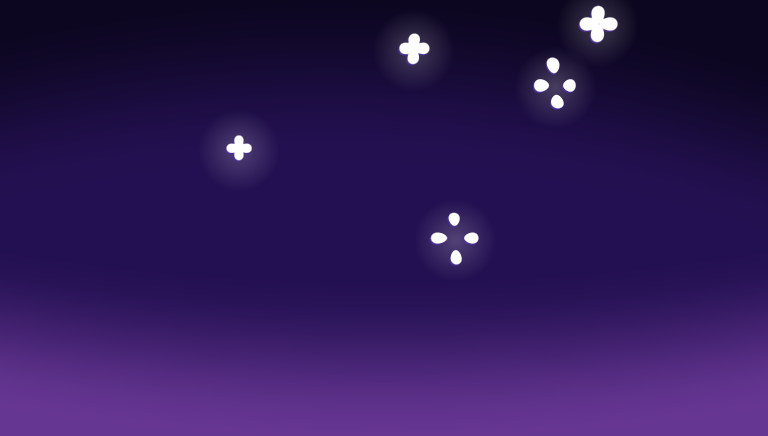
A WebGL 1 fragment shader for this background:

```glsl
precision mediump float;
// Twilight sky with five glowing four-petal stars.
// Two curved vertical gradients form the sky; each star is a smooth union
// of tapered ellipses over a soft round halo. Lengths are in canvas heights.

#define HALO_RADIUS 0.094
#define HALO_STRENGTH 0.21
#define PETAL_TAPER 0.18
#define PETAL_BLEND 0.004
#define HORIZON_BEND 0.07
#define NIGHT_BEND 0.12
#define NIGHT_TILT 0.035
#define RIM_SHIFT vec2(0.0025, 0.0030)

uniform vec2 u_resolution;

const vec3 NIGHT = vec3(0.048, 0.024, 0.125);
const vec3 INDIGO = vec3(0.138, 0.063, 0.320);
const vec3 VIOLET = vec3(0.400, 0.212, 0.575);
const vec3 RIM = vec3(0.29, 0.19, 0.58);

// Sky: violet horizon rising at the sides, night closing in from the top.
vec3 sky(vec2 uv) {
  float side = 2.0 * uv.x - 1.0;
  float bend = side * side;
  float horizon = uv.y + 0.015 - HORIZON_BEND * bend;
  float altitude = uv.y + NIGHT_BEND * bend + NIGHT_TILT * side;
  vec3 color = mix(VIOLET, INDIGO, smoothstep(0.0, 0.38, horizon));
  return mix(color, NIGHT, smoothstep(0.62, 1.03, altitude));
}

// Approximate distance to an ellipse that narrows toward the star centre.
float petal(vec2 p, vec2 dir, float reach, float len, float width) {
  float along = (dot(p, dir) - reach) / len;
  float across = dot(p, vec2(-dir.y, dir.x)) / width;
  across /= 1.0 + PETAL_TAPER * clamp(along, -1.0, 1.0);
  return (length(vec2(along, across)) - 1.0) * min(len, width);
}

float smoothMin(float a, float b) {
  float h = max(PETAL_BLEND - abs(a - b), 0.0) / PETAL_BLEND;
  return min(a, b) - 0.25 * h * h * PETAL_BLEND;
}

// Petal order in reach and len: left, right, top, bottom.
float petals(vec2 p, vec4 reach, vec4 len, float width, float lean) {
  vec2 q = vec2(p.x + lean * p.y, p.y);
  float across = smoothMin(petal(p, vec2(-1.0, 0.0), reach.x, len.x, width),
                           petal(p, vec2(1.0, 0.0), reach.y, len.y, width));
  float upright = smoothMin(petal(q, vec2(0.0, 1.0), reach.z, len.z, width),
                            petal(q, vec2(0.0, -1.0), reach.w, len.w, width));
  return smoothMin(across, upright);
}

float coverage(float d) {
  return clamp(0.5 - d * u_resolution.y, 0.0, 1.0);
}

// Halo, then a violet rim below left, then the white petals.
vec3 addStar(vec3 color, vec2 p, vec4 reach, vec4 len, float width, float lean) {
  float glow = max(1.0 - length(p + vec2(0.0, 0.005)) / HALO_RADIUS, 0.0);
  color = mix(color, vec3(1.0), HALO_STRENGTH * glow);
  float rim = petals(p + RIM_SHIFT, reach, len, width, lean);
  float body = petals(p, reach, len, width, lean);
  color = mix(color, RIM, coverage(rim));
  return mix(color, vec3(1.0), coverage(body));
}

void main() {
  vec2 p = gl_FragCoord.xy / u_resolution.y;
  vec3 color = sky(gl_FragCoord.xy / u_resolution);

  // Closed stars: petals meet in the middle.
  color = addStar(color, p - vec2(0.548, 0.660),
    vec4(0.014, 0.015, 0.015, 0.013), vec4(0.0145), 0.0105, 0.0);
  color = addStar(color, p - vec2(0.949, 0.889),
    vec4(0.016, 0.019, 0.017, 0.019), vec4(0.017), 0.0130, -0.05);
  color = addStar(color, p - vec2(1.371, 0.945),
    vec4(0.021, 0.025, 0.021, 0.021), vec4(0.0205), 0.0150, -0.03);

  // Open stars: petals stand apart.
  color = addStar(color, p - vec2(1.274, 0.804),
    vec4(0.032, 0.032, 0.046, 0.037),
    vec4(0.0172, 0.0145, 0.0180, 0.0155), 0.0142, 0.11);
  color = addStar(color, p - vec2(1.044, 0.454),
    vec4(0.037, 0.037, 0.043, 0.044),
    vec4(0.0185, 0.0165, 0.0150, 0.0165), 0.0125, 0.05);

  gl_FragColor = vec4(color, 1.0);
}
```
